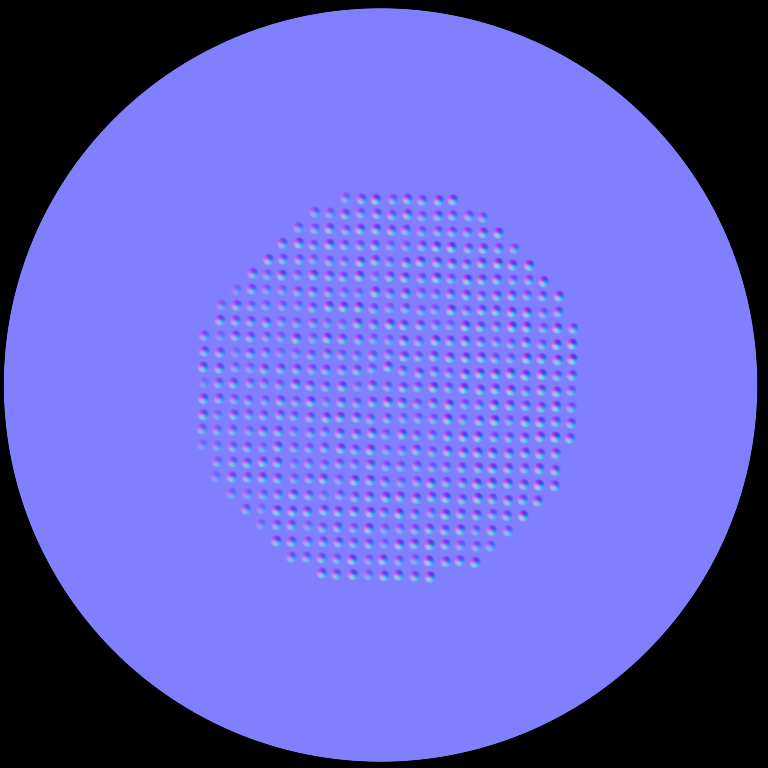
This texture map is drawn by a WebGL 1 fragment shader. Its source:

```glsl
precision highp float;
// Tangent-space normal map of a round plate with a tilted grid of small dimples.
uniform vec2 u_resolution;

const vec2 PLATE_CENTER = vec2(0.4955, 0.4987);
const float PLATE_RADIUS = 0.4905;
const vec2 GRID_ORIGIN = vec2(0.5046, 0.4961);
const vec2 GRID_SPACING = vec2(0.01999, 0.02042);
const float GRID_TILT = 0.0235;
const float GRID_RADIUS_SQ = 160.0;   // in cells, squared
const float GRID_SKEW = 0.02;         // stretches the grid outline diagonally
const float CHAMFER = -16.5;          // trims the upper left of the grid
const float DIMPLE_RADIUS = 0.43;     // in cells
const float JITTER = 0.12;
const vec2 SLOPE_RANGE = vec2(0.38, 0.82);
const float SLOPE_GAIN_RIGHT = 0.012; // dimples deepen toward the right
const vec2 LIFT_CELL = vec2(-0.3, 1.0);
const float LIFT = 0.28;

vec2 hash22(vec2 p) {
  vec3 q = fract(vec3(p.xyx) * vec3(0.1031, 0.1030, 0.0973));
  q += dot(q, q.yzx + 33.33);
  return fract((q.xx + q.yz) * q.zy);
}

// 1 where a grid cell holds a dimple
float occupied(vec2 cell) {
  float outline = dot(cell, cell) - GRID_SKEW * cell.x * cell.y;
  return step(outline, GRID_RADIUS_SQ) * step(CHAMFER, cell.x - cell.y);
}

// Slope of one dimple; it faces inward and fades smoothly at the rim
vec2 dimpleSlope(vec2 offset, float depth) {
  vec2 d = offset / DIMPLE_RADIUS;
  float falloff = max(1.0 - dot(d, d), 0.0);
  return -d * falloff * falloff * depth * 3.5;
}

// Sum of the dimples in the neighbouring cells
vec2 gridSlope(vec2 p) {
  vec2 q = p - GRID_ORIGIN;
  vec2 g = vec2(q.x - GRID_TILT * q.y, q.y + GRID_TILT * q.x) / GRID_SPACING;
  vec2 base = floor(g + 0.5);
  vec2 slope = vec2(0.0);
  for (int y = -1; y <= 1; y++) {
    for (int x = -1; x <= 1; x++) {
      vec2 cell = base + vec2(float(x), float(y));
      vec2 center = cell + (hash22(cell + 71.0) - 0.5) * JITTER;
      vec2 toLift = cell - LIFT_CELL;
      center.y += LIFT * exp(-1.5 * dot(toLift, toLift));
      float depth = mix(SLOPE_RANGE.x, SLOPE_RANGE.y, hash22(cell + 137.0).x);
      depth += SLOPE_GAIN_RIGHT * cell.x;
      slope += occupied(cell) * dimpleSlope(g - center, depth);
    }
  }
  return slope;
}

void main() {
  vec2 p = gl_FragCoord.xy / u_resolution;
  float pixel = 1.0 / min(u_resolution.x, u_resolution.y);

  // Encode the normal as a colour
  vec3 normal = normalize(vec3(gridSlope(p), 1.0));
  vec3 color = normal * 0.5 + 0.5;

  // Black outside the plate
  float edge = distance(p, PLATE_CENTER) - PLATE_RADIUS;
  color *= 1.0 - smoothstep(-0.5 * pixel, 0.5 * pixel, edge);
  gl_FragColor = vec4(color, 1.0);
}
```
